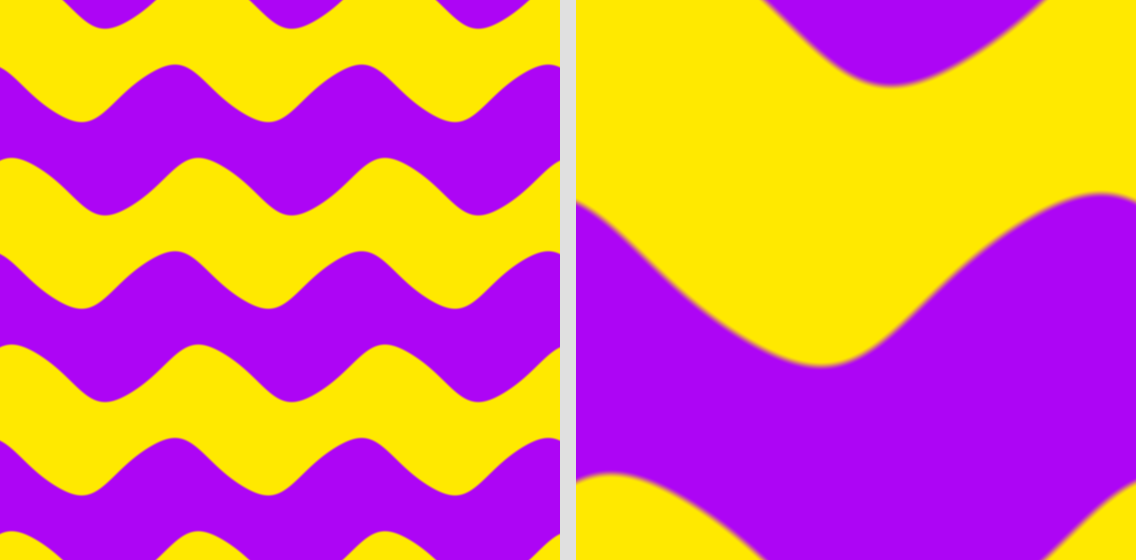
Left, the full canvas; right, a detail of the centre.
A WebGL 2 fragment shader for this pattern:

```glsl
#version 300 es
precision highp float;
// Seamless yellow and violet wavy bands whose upper and lower edges lean opposite ways.

uniform vec2 u_resolution;
out vec4 fragColor;

const float TAU = 6.2831853;
const vec2 REPEATS = vec2(3.0);         // waves across, band pairs down
const float AMPLITUDE = 0.154;          // wave height, in cells
const float CREST_OFFSET = 0.0625;      // crest shift from the cell edge, in cells
const float LEAN = 0.136;               // skew of each wave, in radians
const float PEAKEDNESS = 0.04;          // straightens the slopes, in radians
const float EDGE_SOFTNESS = 0.0028;     // half width of the blend, in canvas units
const vec3 YELLOW = vec3(1.0, 0.914, 0.0);
const vec3 VIOLET = vec3(0.68, 0.02, 0.96);

// Height of a leaning wave with period 1.
float leaningWave(float x) {
    float phase = TAU * (x + CREST_OFFSET);
    float s = sin(phase);
    float warp = LEAN * s * s + PEAKEDNESS * sin(2.0 * phase);
    return AMPLITUDE * cos(phase + warp);
}

// Signed height above the nearest repeat of an edge, in cells.
float wrapHeight(float h) {
    return fract(h + 0.5) - 0.5;
}

// Converts a height in cells to a distance in canvas units.
float edgeDistance(float field) {
    vec2 slope = vec2(dFdx(field), dFdy(field)) * u_resolution;
    return wrapHeight(field) / max(length(slope), 1e-4);
}

void main() {
    vec2 cell = gl_FragCoord.xy / u_resolution * REPEATS;

    // The two edges are mirror images, half a cell apart.
    float aboveViolet = edgeDistance(cell.y - 0.5 - leaningWave(cell.x));
    float aboveYellow = edgeDistance(cell.y - leaningWave(-cell.x));

    // The nearest edge decides the side: positive lies in yellow.
    float side = abs(aboveViolet) < abs(aboveYellow) ? aboveViolet : -aboveYellow;

    float softness = max(EDGE_SOFTNESS, 0.75 / min(u_resolution.x, u_resolution.y));
    float yellowMask = smoothstep(-softness, softness, side);
    fragColor = vec4(mix(VIOLET, YELLOW, yellowMask), 1.0);
}
```
